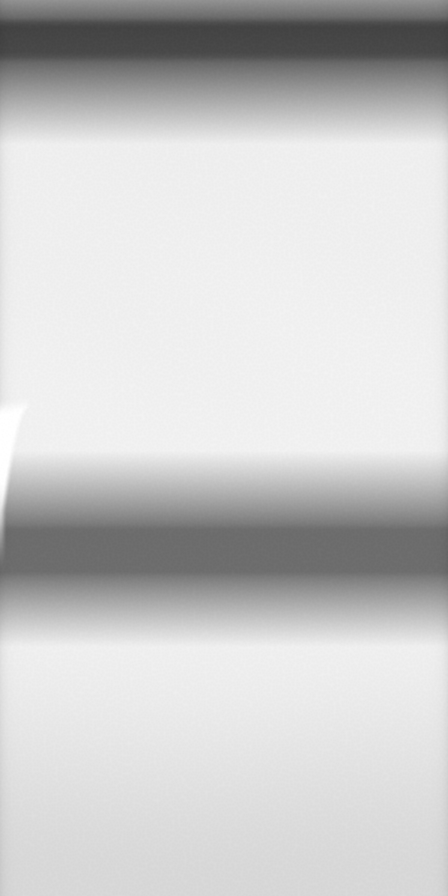
This background is drawn by a WebGL 2 fragment shader. Its source:

```glsl
#version 300 es
precision highp float;
// Pale grey sheet crossed by two soft dark bands, with a white glint on the left edge.

#define PAPER 0.935
#define UPPER_CORE vec2(0.025, 0.064)
#define LOWER_CORE vec2(0.591, 0.638)
#define UPPER_FADE vec2(0.075, 0.097)
#define LOWER_FADE vec2(0.088, 0.084)
#define UPPER_SHADES vec2(0.26, 0.36)
#define LOWER_SHADES vec2(0.425, 0.435)
#define GRAIN_CELLS 150.0
#define GRAIN_AMOUNT 0.018

uniform vec2 u_resolution;
out vec4 outColor;

vec2 hash2(vec2 cell) {
    vec2 q = vec2(dot(cell, vec2(127.1, 311.7)), dot(cell, vec2(269.5, 183.3)));
    return fract(sin(q) * 43758.5);
}

// Distance to the nearest scattered point
float cellular(vec2 p) {
    vec2 cell = floor(p), local = fract(p);
    float nearest = 2.0;
    for (int j = -1; j <= 1; j++) {
        for (int i = -1; i <= 1; i++) {
            vec2 offset = vec2(i, j);
            nearest = min(nearest, length(offset + hash2(cell + offset) - local));
        }
    }
    return nearest;
}

// Dark core with a nearly linear penumbra above and below; depth runs downward
float shadeBand(float depth, float paper, vec2 core, vec2 fade, vec2 shades) {
    float above = core.x - depth, below = depth - core.y;
    float outside = max(above, below);
    float width = above > below ? fade.x : fade.y;
    float t = clamp(outside / width, 0.0, 1.0);
    float along = clamp((depth - core.x) / (core.y - core.x), 0.0, 1.0);
    float penumbra = mix(shades.y, paper, pow(t, 0.9));
    float coreShade = shades.x + 0.03 * along * (shades.y - shades.x) / 0.1;
    return mix(coreShade, penumbra, smoothstep(-0.007, 0.007, outside));
}

// White wedge that tapers down into a thin streak
float glint(vec2 p) {
    float fall = clamp((p.y - 0.455) / 0.115, 0.0, 1.0);
    float width = mix(0.062, 0.008, pow(fall, 0.55));
    float side = 1.0 - smoothstep(width - 0.008, width + 0.008, p.x);
    float top = smoothstep(0.445, 0.465, p.y + 0.06 * p.x);
    return side * top * (1.0 - smoothstep(0.53, 0.645, p.y));
}

void main() {
    vec2 uv = gl_FragCoord.xy / u_resolution;
    vec2 p = vec2(uv.x, 1.0 - uv.y);

    // Sheet, slightly darker toward the bottom
    float paper = PAPER + 0.008 * smoothstep(0.15, 0.5, p.y);
    paper -= 0.1 * pow(smoothstep(0.65, 1.0, p.y), 1.3);
    paper += 0.003 * sin(p.x * 7.0 + 2.0 * sin(p.y * 9.0)) * sin(p.y * 13.0);

    // Bands
    float upper = shadeBand(p.y, paper, UPPER_CORE, UPPER_FADE, UPPER_SHADES);
    float lower = shadeBand(p.y, paper, LOWER_CORE, LOWER_FADE, LOWER_SHADES);
    float shade = min(upper, lower);

    // Dim side edges, glint and grain
    float edge = min(p.x, 1.0 - p.x);
    shade *= 1.0 - 0.07 * exp(-edge / 0.012);
    shade = mix(shade, 1.0, glint(p));
    shade += GRAIN_AMOUNT * (cellular(vec2(p.x, 2.0 * p.y) * GRAIN_CELLS) - 0.45);

    outColor = vec4(vec3(clamp(shade, 0.0, 1.0)), 1.0);
}
```
